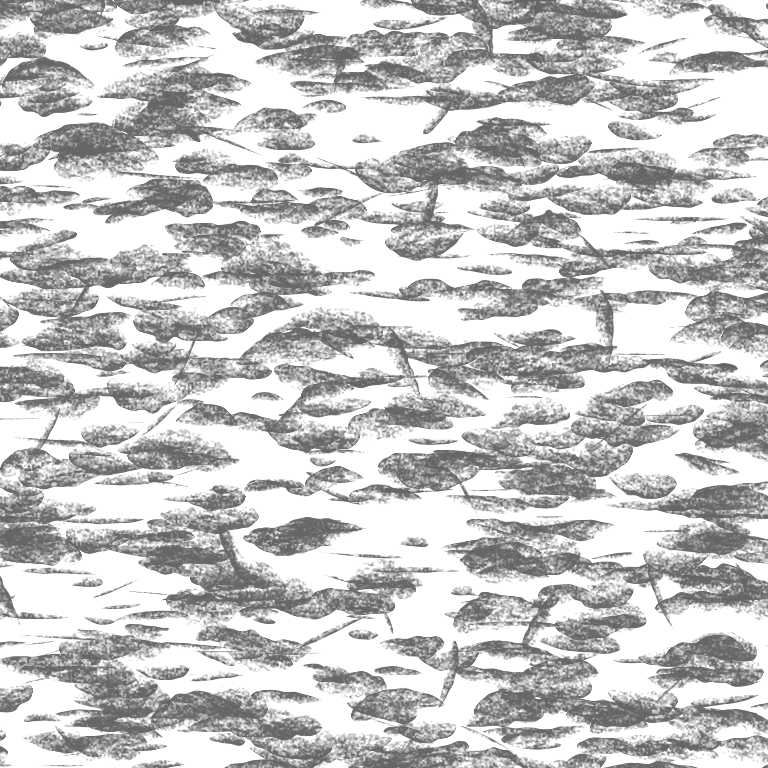
Give the GLSL for this texture, as a Shadertoy shader.

```glsl
// Draws scattered grainy charcoal dabs, mostly horizontal, on white paper.

const vec3 PAPER = vec3(1.0);
const vec3 INK = vec3(0.395);
const vec2 FLAT_CELLS = vec2(7.0, 13.0);       // grid of near-horizontal dabs
const vec2 STEEP_CELLS = vec2(8.0, 8.0);       // grid of the few steep dabs
const int FLAT_PER_CELL = 7;
const int STEEP_PER_CELL = 1;
const vec2 FLAT_LENGTH = vec2(0.014, 0.068);   // half length: shortest, longest
const vec2 STEEP_LENGTH = vec2(0.02, 0.058);
const vec2 FLAT_THICKNESS = vec2(0.03, 0.37);  // relative to length
const vec2 STEEP_THICKNESS = vec2(0.03, 0.22);
const vec2 FLAT_TILT = vec2(0.0, 0.18);        // radians: least, most
const vec2 STEEP_TILT = vec2(0.3, 1.5);
const float RIM_WIDTH = 0.003;
const float GRAIN_CONTRAST = 1.9;

// Four random values from four integers
vec4 hash4(ivec4 key) {
    uvec4 v = uvec4(key) * 1664525u + 1013904223u;
    v += v.yzxy * v.wxyz;
    v ^= v >> 16u;
    v += v.yzxy * v.wxyz;
    return vec4(v >> 8u) / 16777216.0;
}

float lattice(ivec2 p) {
    uint h = uint(p.x) * 374761393u + uint(p.y) * 668265263u;
    h = (h ^ (h >> 13u)) * 1274126177u;
    return float((h ^ (h >> 16u)) >> 8u) / 16777216.0;
}

float noise(vec2 p) {
    ivec2 i = ivec2(floor(p));
    vec2 f = fract(p);
    f = f * f * (3.0 - 2.0 * f);
    return mix(mix(lattice(i), lattice(i + ivec2(1, 0)), f.x),
               mix(lattice(i + ivec2(0, 1)), lattice(i + ivec2(1, 1)), f.x), f.y);
}

// Charcoal texture along a direction: clouds, streaks, specks, thin fibres
float grain(vec2 p, float angle) {
    float c = cos(angle), s = sin(angle);
    vec2 q = vec2(c * p.x + s * p.y, c * p.y - s * p.x) + 9.0 * angle;
    float cloud = noise(q * vec2(40.0, 90.0));
    float streak = noise(q * vec2(100.0, 310.0));
    float speck = noise(q * 400.0);
    float fibre = 1.0 - abs(2.0 * noise(vec2(q.x * 50.0, q.y * 190.0 + q.x * 60.0)) - 1.0);
    float mixed = 0.25 * cloud + 0.33 * streak + 0.42 * speck - 0.5;
    return GRAIN_CONTRAST * mixed + 0.25 * pow(fibre, 5.0);
}

// Ink cover of one dab: firm rim on one long side, crumbling on the other
float dab(vec2 p, float angle, float len, float thick, vec4 look, float wave, float texel, float pixel) {
    // Local frame with a slight bend
    float c = cos(angle), s = sin(angle);
    float u = (c * p.x + s * p.y) / len;
    float y = c * p.y - s * p.x + (look.x - 0.5) * 1.5 * thick * u * u;

    // Teardrop outline with a wavy edge
    float tail = look.y < 0.5 ? u : -u;
    float halfWidth = thick * sqrt(max(1.0 - u * u, 0.0)) * (1.0 - 0.3 * tail) * wave;
    float edge = max(halfWidth - abs(y), 0.0);
    float side = clamp(y / max(halfWidth, 0.00001), -1.0, 1.0);
    side *= look.z < 0.5 ? 1.0 : -1.0;

    float body = mix(-0.2, 0.72, sqrt(0.5 + 0.5 * side));
    body -= 0.25 * smoothstep(0.2, 1.0, tail);
    float rim = 0.4 * exp(-edge / RIM_WIDTH) * smoothstep(-0.2, 0.6, side);
    return clamp(body + rim + texel, 0.0, 0.95) * smoothstep(0.0, 1.2 * pixel, edge);
}

// Paper left bare by a grid of dabs; reach is half a cell, so 2 x 2 cells suffice
float layer(vec2 uv, vec2 cells, int perCell, vec2 lengths, vec2 thickness, vec2 tilts,
            vec4 grains, float wave, float pixel) {
    ivec2 home = ivec2(floor(uv * cells - 0.5));
    float bare = 1.0;
    for (int n = 0; n < 4 * perCell; n++) {
        ivec2 cell = home + ivec2(n & 1, (n >> 1) & 1);
        vec4 place = hash4(ivec4(cell, n >> 2, perCell));
        vec4 look = fract(place * 1021.0);
        vec2 center = (vec2(cell) + place.xy) / cells;

        float turn = 2.0 * place.z - 1.0;
        float angle = sign(turn) * mix(tilts.x, tilts.y, turn * turn);
        float len = mix(lengths.x, lengths.y, place.w);
        float thick = len * mix(thickness.x, thickness.y, min(1.5 * look.w, 1.0));
        float texel = place.z < 0.5 ? (place.z < 0.25 ? grains.x : grains.y)
                                    : (place.z < 0.75 ? grains.z : grains.w);
        bare *= 1.0 - dab(uv - center, angle, len, thick, look, wave, texel, pixel);
    }
    return bare;
}

void mainImage(out vec4 fragColor, in vec2 fragCoord) {
    float pixel = 1.0 / iResolution.y;
    vec2 uv = fragCoord * pixel;
    float wave = 0.8 + 0.4 * noise(uv * vec2(70.0, 110.0));

    // Grain fields shared by the dabs of each direction
    vec4 flatGrain = vec4(grain(uv, -0.2), grain(uv, -0.06), grain(uv, 0.06), grain(uv, 0.2));
    vec4 steepGrain = vec4(grain(uv, -1.0), grain(uv, -0.45), grain(uv, 0.45), grain(uv, 1.0));

    float bare = layer(uv, FLAT_CELLS, FLAT_PER_CELL, FLAT_LENGTH, FLAT_THICKNESS, FLAT_TILT,
                       flatGrain, wave, pixel);
    bare *= layer(uv, STEEP_CELLS, STEEP_PER_CELL, STEEP_LENGTH, STEEP_THICKNESS, STEEP_TILT,
                  steepGrain, wave, pixel);
    fragColor = vec4(mix(INK, PAPER, bare), 1.0);
}
```
